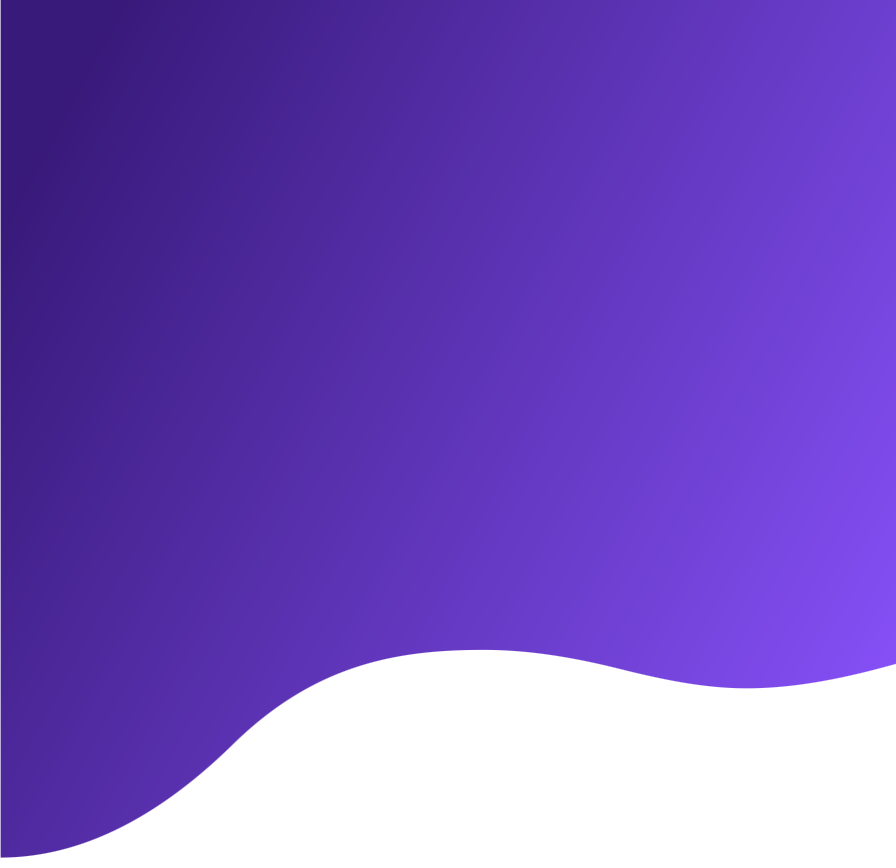
Give the GLSL for this background, as a Shadertoy shader.

```glsl
// A violet diagonal gradient above a white, softly rolling wave.
// The wave is a chain of cubic Hermite arcs; the gradient is a clamped
// linear ramp, and both edges are smoothed over one pixel.

// Cubic arc between two knots, each given as (x, height, slope).
float hermiteArc(float x, vec3 a, vec3 b) {
    float span = b.x - a.x;
    float t = clamp((x - a.x) / span, 0.0, 1.0);
    float s = 1.0 - t;
    return s * s * ((1.0 + 2.0 * t) * a.y + t * span * a.z)
         + t * t * ((1.0 + 2.0 * s) * b.y - s * span * b.z);
}

// Height of the white wave across the canvas.
float waveHeight(float x) {
    vec3 knots[6] = vec3[6](
        vec3(0.0, 0.012, 0.0), vec3(0.26, 0.1425, 1.012),
        vec3(0.54, 0.2513, 0.0), vec3(0.69, 0.2298, -0.258),
        vec3(0.833, 0.207, 0.0), vec3(1.0, 0.2352, 0.289));
    float height = knots[0].y;
    for (int i = 0; i < 5; i++) {
        if (x >= knots[i].x) height = hermiteArc(x, knots[i], knots[i + 1]);
    }
    return height;
}

void mainImage(out vec4 fragColor, in vec2 fragCoord) {
    vec2 uv = fragCoord / iResolution.xy;

    // Diagonal ramp from deep indigo at the upper left to bright violet.
    float ramp = clamp(0.798 * uv.x + 0.41 * (1.0 - uv.y) - 0.106, 0.0, 1.0);
    vec3 violet = mix(vec3(0.22, 0.102, 0.48), vec3(0.52, 0.31, 0.96), ramp);

    // Coverage of the violet area: above the wave, right of a hairline margin.
    float above = uv.y - waveHeight(uv.x);
    float cover = clamp(above / fwidth(above) + 0.5, 0.0, 1.0);
    cover *= clamp((uv.x - 0.0007) * iResolution.x + 0.5, 0.0, 1.0);

    fragColor = vec4(mix(vec3(1.0), violet, cover), 1.0);
}
```
